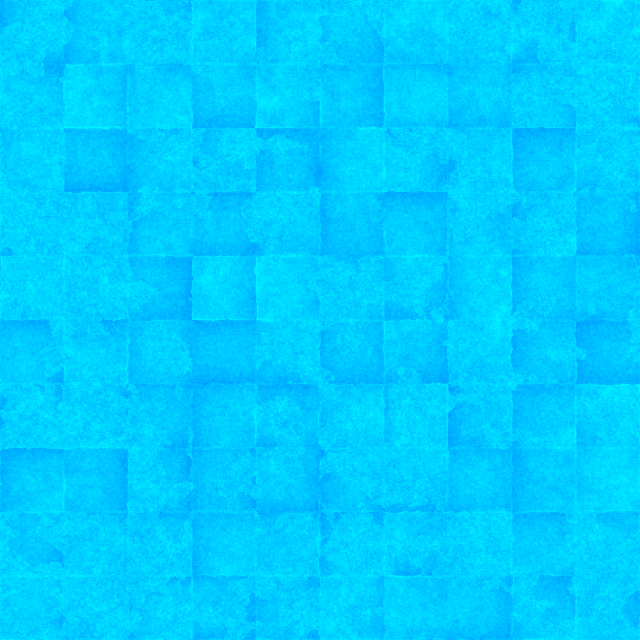
This texture is drawn by a Shadertoy shader. Its source:

```glsl
// Weathered cyan tiles on a square grid: each tile has a glaze that darkens
// towards some of its sides, ragged worn patches of pale grainy plaster,
// and thin broken light joints. Everything is built from hashed value noise.

#define TILES 10.0         // repeats across and down
#define JOINT_HALF 0.022   // half width of a joint, in tiles
#define JOINT_LIGHT 0.100  // brightening along joints
#define EDGE_REACH 0.22    // how far the dark glaze reaches inward, in tiles
#define EDGE_DARK 0.175    // depth of the dark glaze
#define WEAR_LEVEL 0.575   // higher leaves fewer worn patches
#define WEAR_SPREAD 0.38   // difference of wear between tiles
#define GRAIN 0.20         // strength of the fine speckle
#define GLAZE_GREEN 0.848  // green level of clean glaze
#define WORN_GREEN 0.832   // green level of worn plaster

float hash(vec2 p) {
    vec3 q = fract(vec3(p.xyx) * 0.1031);
    q += dot(q, q.yzx + 33.33);
    return fract((q.x + q.y) * q.z);
}

float noise(vec2 p) {
    vec2 i = floor(p), f = fract(p);
    f = f * f * (3.0 - 2.0 * f);
    return mix(mix(hash(i), hash(i + vec2(1, 0)), f.x),
               mix(hash(i + vec2(0, 1)), hash(i + vec2(1, 1)), f.x), f.y);
}

float fbm(vec2 p) {
    float sum = 0.0, amp = 0.5;
    for (int i = 0; i < 5; i++) {
        sum += amp * noise(p);
        p = mat2(1.6, 1.2, -1.2, 1.6) * p + 17.3;
        amp *= 0.5;
    }
    return sum / 0.97;
}

// Dark glaze gathered at the four sides, each with its own random strength
float edgeShade(vec2 cell, vec2 id, float ragged) {
    float light = 1.0;
    for (int side = 0; side < 4; side++) {
        float along = side < 2 ? cell.x : cell.y;
        float dist = side % 2 == 0 ? along : 1.0 - along;
        float strength = hash(id + 31.7 * float(side + 1));
        strength = smoothstep(0.15, 0.95, strength);
        float reach = EDGE_REACH * (0.2 + 1.6 * ragged);
        light *= 1.0 - strength * exp(-dist / reach);
    }
    return 1.0 - light;
}

// Broken line along the nearest joint of one direction
float joint(float across, float along, float seed, float pixel) {
    float line = round(across);
    float strength = 0.3 + 0.7 * hash(vec2(line, floor(along)) + seed);
    float broken = smoothstep(0.2, 0.6, noise(vec2(along * 6.0, line * 7.0 + seed)));
    float soft = max(0.6 * pixel, 0.010);
    float body = 1.0 - smoothstep(JOINT_HALF - soft, JOINT_HALF + soft, abs(across - line));
    return body * strength * (0.35 + 0.65 * broken);
}

void mainImage(out vec4 fragColor, in vec2 fragCoord) {
    vec2 p = fragCoord / iResolution.xy * TILES;
    float pixel = TILES / min(iResolution.x, iResolution.y);

    // Slightly wavering grid
    vec2 wobble = vec2(noise(p * 9.0), noise(p * 9.0 + 57.0)) - 0.5;
    vec2 grid = p + 0.030 * wobble;
    vec2 id = floor(grid), cell = fract(grid);

    // Noise layers: broad clouds, small mottling, speckle and winding veins
    float cloud = fbm(p * 2.6 + 40.0);
    float mottle = fbm(p * 8.0 + 90.0);
    float speckle = 0.65 * noise(p * 41.0) + 0.35 * noise(p * 21.0 + 11.0) - 0.5;
    float vein = abs(fbm(p * 4.0 + 130.0) - 0.5);
    vein = 1.0 - smoothstep(0.0, 0.015 + 0.3 * pixel, vein);

    // Glaze, dark and flecked towards some sides
    float shade = edgeShade(cell, id, cloud);
    float glaze = GLAZE_GREEN + 0.04 * (hash(id + 7.0) - 0.5);
    glaze -= EDGE_DARK * shade * (0.5 + mottle);
    glaze += 0.16 * (cloud - 0.5) + 0.14 * (mottle - 0.5);
    glaze += 0.75 * GRAIN * speckle + 0.03 * vein * (shade - 0.4);

    // Pale grainy plaster
    float worn = WORN_GREEN + GRAIN * speckle + 0.12 * (mottle - 0.5);
    worn += 0.08 * (cloud - 0.5) - 0.025 * vein - 0.03 * shade;

    // Ragged boundary of the wear, with a thin dark rim on the glaze
    float wear = fbm(p * 2.2) + WEAR_SPREAD * (hash(id + 3.0) - 0.5) - WEAR_LEVEL;
    float mask = smoothstep(-0.012 - 0.2 * pixel, 0.012 + 0.2 * pixel, wear);
    glaze -= 0.045 * exp(-abs(wear) * 55.0);
    float green = mix(glaze, worn, mask);

    // Light joints
    float joints = max(joint(grid.x, grid.y, 5.0, pixel), joint(grid.y, grid.x, 83.0, pixel));
    green += JOINT_LIGHT * joints * (1.0 - 0.5 * mask);

    fragColor = vec4(0.0, clamp(green, 0.62, 0.95), 1.0, 1.0);
}
```
